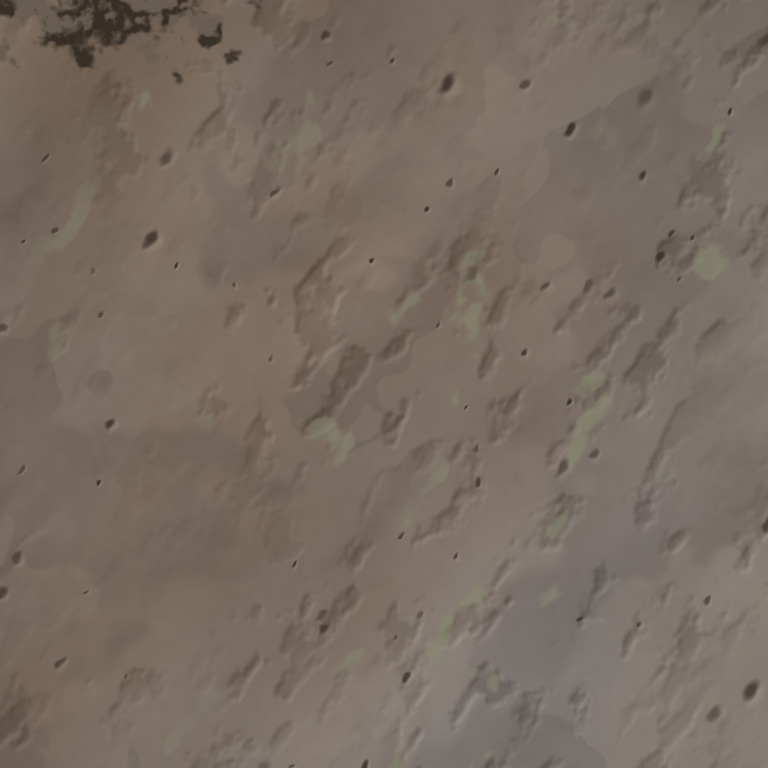
Write a Shadertoy shader that draws this texture.

```glsl
// Weathered grey-brown rock face with a slanting grain: soft tonal drifts,
// crisp-edged darker patches, embossed chips, scattered pits and a dark crust.
// Everything is layered from value noise sampled in stretched, rotated space.

const vec3 ROCK = vec3(0.483, 0.435, 0.393);
const vec3 PIT_COLOR = vec3(0.23, 0.185, 0.165);
const vec3 CRUST_DARK = vec3(0.19, 0.16, 0.13);
const vec3 CRUST_PALE = vec3(0.40, 0.36, 0.31);
const vec3 LICHEN = vec3(0.53, 0.54, 0.44);
const vec3 WARM_SHIFT = vec3(0.012, -0.004, -0.024);
const vec3 PATCH_SHADE = vec3(0.046, 0.043, 0.034);

const vec2 GRAIN_DIR = vec2(0.57, 0.82);
const float GRAIN_STRETCH = 1.8;
const vec2 LIGHT_STEP = vec2(-0.0024, 0.0024);
const float DRIFT = 0.17;
const float RELIEF = 0.075;
const float HOLLOW_SHADE = 0.05;
const float PIT_CELLS = 16.0;
const float PIT_CHANCE = 0.27;
const vec2 CRUST_CENTER = vec2(0.13, 1.0);
const vec2 CRUST_SIZE = vec2(0.17, 0.085);

float hash(vec2 p) {
    return fract(sin(dot(p, vec2(127.1, 311.7))) * 43758.5453);
}

float noise(vec2 p) {
    vec2 i = floor(p), f = fract(p);
    f = f * f * (3.0 - 2.0 * f);
    float low = mix(hash(i), hash(i + vec2(1, 0)), f.x);
    float high = mix(hash(i + vec2(0, 1)), hash(i + vec2(1, 1)), f.x);
    return mix(low, high, f.y);
}

float fbm(vec2 p) {
    const mat2 octaveTurn = mat2(1.6, 1.2, -1.2, 1.6);
    float sum = 0.0, amp = 0.533;
    for (int i = 0; i < 4; i++) {
        sum += amp * noise(p);
        p = octaveTurn * p + 17.3;
        amp *= 0.5;
    }
    return sum;
}

// Rotates into the rock grain and stretches along it
vec2 grain(vec2 p) {
    vec2 across = vec2(GRAIN_DIR.y, -GRAIN_DIR.x);
    return vec2(dot(p, GRAIN_DIR) / GRAIN_STRETCH, dot(p, across));
}

// Depth of the small chipped hollows, 0 on the flat surface
float hollow(vec2 p) {
    return 1.0 - smoothstep(0.26, 0.47, fbm(grain(p) * 36.0 + 5.0));
}

// Scattered pits: x is the dark core, y the pale lower-right rim
vec2 pits(vec2 p) {
    vec2 cell = floor(p * PIT_CELLS), result = vec2(0.0);
    vec2 wobble = 0.006 * (vec2(noise(p * 90.0), noise(p * 90.0 + 40.0)) - 0.5);
    for (int y = -1; y <= 1; y++) {
        for (int x = -1; x <= 1; x++) {
            vec2 id = cell + vec2(x, y);
            float present = step(hash(id + 3.7), PIT_CHANCE);
            vec2 center = (id + vec2(hash(id), hash(id + 9.1))) / PIT_CELLS;
            float size = mix(0.0025, 0.0085, pow(hash(id + 21.0), 2.5));
            float depth = present * mix(0.35, 0.95, hash(id + 33.0));
            vec2 d = p - center + wobble;
            float core = 1.0 - smoothstep(0.4, 1.4, length(grain(d)) / size);
            vec2 toRim = d - vec2(0.8, -0.8) * size;
            float rim = 1.0 - smoothstep(0.5, 1.6, length(grain(toRim)) / size);
            result = max(result, depth * vec2(core, rim));
        }
    }
    return result;
}

void mainImage(out vec4 fragColor, in vec2 fragCoord) {
    vec2 uv = fragCoord / iResolution.y;
    vec2 g = grain(uv);

    // Broad tone, lighter to the lower right, warmer to the upper left
    float tone = 0.04 * (uv.x - 0.5) - 0.022 * (uv.y - 0.5);
    tone += DRIFT * (fbm(g * 5.0 + 31.0) - 0.5);
    float warmth = 2.2 * (fbm(g * 4.0 + 71.0) - 0.5) + 0.5 * (uv.y - uv.x);
    vec3 color = ROCK + tone + WARM_SHIFT * warmth;

    // Darker patches whose outline is sharp in places and fades in others
    float field = fbm(g * 8.0 + 0.5 * noise(uv * 22.0) + 11.0);
    float softness = mix(0.012, 0.11, smoothstep(0.35, 0.7, noise(uv * 9.0 + 4.0)));
    float patchMask = smoothstep(0.555 - softness, 0.555 + softness, field);
    color -= PATCH_SHADE * patchMask * mix(0.5, 1.0, noise(uv * 6.0));

    // Chipped relief, strongest in rough zones
    float rough = mix(0.16, 1.0, smoothstep(0.42, 0.62, fbm(g * 5.5 + 53.0)));
    float slope = hollow(uv - LIGHT_STEP) - hollow(uv + LIGHT_STEP);
    color -= rough * (RELIEF * slope + HOLLOW_SHADE * hollow(uv));

    // Pale greenish flecks and fine surface mottling
    float fleck = smoothstep(0.67, 0.78, fbm(g * 24.0 + 91.0));
    color = mix(color, LICHEN, 0.55 * rough * fleck);
    color += 0.018 * (fbm(uv * 75.0) - 0.5);

    // Pits and their lit rims
    vec2 pit = pits(uv);
    color += 0.06 * pit.y * (1.0 - pit.x);
    color = mix(color, PIT_COLOR, pit.x);

    // Broken dark crust in the upper left corner
    float reach = length((uv - CRUST_CENTER) / CRUST_SIZE);
    float crust = 1.0 - smoothstep(0.75, 1.0, reach + 1.8 * (fbm(uv * 26.0) - 0.5));
    float ridge = abs(fbm(uv * 34.0 + 8.0) - 0.5);
    vec3 crustColor = mix(CRUST_DARK, CRUST_PALE, smoothstep(0.02, 0.17, ridge));
    color = mix(color, crustColor, 0.9 * crust);

    fragColor = vec4(clamp(color, 0.0, 1.0), 1.0);
}
```
